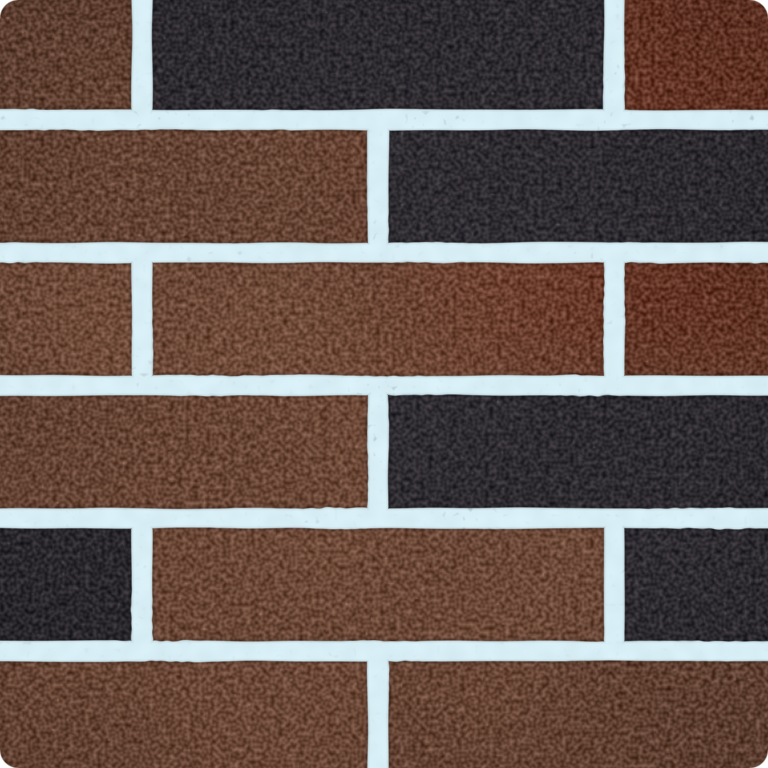
This texture is drawn by a WebGL 2 fragment shader. Its source:

```glsl
#version 300 es
precision highp float;
// Running-bond wall of long brown and charcoal bricks with pale mortar.
// A half-shifted grid gives the distance to the nearest joint; gradient
// noise adds the gritty brick faces, ragged joint edges and mortar wear.

uniform vec2 u_resolution;
out vec4 fragColor;

// Layout, in canvas units
const vec2  PITCH      = vec2(0.6146, 0.1729); // brick plus joint
const vec2  FIRST      = vec2(0.185, 0.1523);  // first joint centres
const vec2  HALF_JOINT = vec2(0.0138, 0.0132);
const float SOFTNESS   = 0.0013;
const float CORNER     = 0.024;

// Dark bricks of each course, bottom up: bit n marks column n
const int DARK_COLUMNS[6] = int[6](0, 5, 2, 0, 2, 2);

// Colours
const vec3 BROWN     = vec3(0.405, 0.272, 0.210);
const vec3 RUST      = vec3(0.390, 0.205, 0.145);
const vec3 CHARCOAL  = vec3(0.172, 0.162, 0.182);
const vec3 MORTAR    = vec3(0.845, 0.935, 0.965);
const vec3 WORN      = vec3(0.66, 0.73, 0.75);
const vec3 BACKDROP  = vec3(1.0);

// Surface
const float GRAIN_SCALE = 190.0;
const float GRAIN_DEPTH = 0.19;
const float EDGE_WOBBLE = 0.0022;

uint mixBits(uint n) {
    n = (n ^ (n >> 16)) * 0x7feb352du;
    n = (n ^ (n >> 15)) * 0x846ca68bu;
    return n ^ (n >> 16);
}

float hash(vec2 cell) {
    ivec2 c = ivec2(cell);
    return float(mixBits(uint(c.x) + mixBits(uint(c.y))) >> 8) / 16777216.0;
}

float cornerSlope(vec2 cell, vec2 offset) {
    float angle = 6.28319 * hash(cell);
    return dot(vec2(cos(angle), sin(angle)), offset);
}

float gradientNoise(vec2 p) {
    vec2 i = floor(p), f = p - i;
    vec2 w = f * f * f * (f * (f * 6.0 - 15.0) + 10.0);
    vec2 e = vec2(1.0, 0.0);
    float low  = mix(cornerSlope(i, f), cornerSlope(i + e, f - e), w.x);
    float high = mix(cornerSlope(i + e.yx, f - e.yx), cornerSlope(i + 1.0, f - 1.0), w.x);
    return mix(low, high, w.y);
}

// Distance to the nearest whole number
float toGridLine(float v) {
    return 0.5 - abs(fract(v) - 0.5);
}

vec3 brickColor(vec2 p, int row, int column) {
    bool dark = ((DARK_COLUMNS[clamp(row, 0, 5)] >> column) & 1) == 1;
    float tone = hash(vec2(column + 17, row + 5)) - 0.5;
    float cloud = gradientNoise(p * 5.0 + 31.0);

    // Brown reddens towards the upper right
    float rust = smoothstep(0.35, 0.9, p.x) * smoothstep(0.38, 0.62, p.y);
    vec3 base = dark ? CHARCOAL : mix(BROWN, RUST, rust);
    base *= 1.0 + 0.10 * tone + 0.06 * cloud;
    base *= 1.06 - 0.16 * dot(p - 0.5, p - 0.5) * 2.0;

    // Fine grit with scattered pale grains
    float grit = gradientNoise(p * GRAIN_SCALE)
               + 0.5 * gradientNoise(p * GRAIN_SCALE * 0.53 + 70.0);
    float pale = smoothstep(0.35, 0.7, gradientNoise(p * GRAIN_SCALE * 0.8 + 9.0));
    float depth = GRAIN_DEPTH * (dark ? 0.75 : 1.0);
    return base + (depth * grit + 0.09 * pale) * vec3(1.0, 0.9, 0.88);
}

vec3 mortarColor(vec2 p, float depthInJoint) {
    float patches = smoothstep(0.05, 0.5, gradientNoise(p * vec2(9.0, 16.0) + 4.0));
    float pits = smoothstep(0.25, 0.6, gradientNoise(p * 120.0 + 50.0));
    float rim = 1.0 - smoothstep(0.0, 0.004, depthInJoint);
    float wear = 0.35 * rim + pits * (0.10 + 0.45 * patches);
    return mix(MORTAR, WORN, wear) + 0.025 * gradientNoise(p * 45.0);
}

void main() {
    vec2 p = gl_FragCoord.xy / u_resolution;
    float blur = max(SOFTNESS, 0.75 / min(u_resolution.x, u_resolution.y));

    // Courses, with every second one shifted by half a brick
    float course = (p.y - FIRST.y) / PITCH.y;
    int row = int(floor(course)) + 1;
    float shift = (row & 1) == 0 ? 0.5 : 0.0;
    float along = (p.x - FIRST.x) / PITCH.x - shift;
    int column = int(floor(along)) + 1;

    // Signed distance: positive inside a brick, negative in a joint
    vec2 gap = vec2(toGridLine(along), toGridLine(course)) * PITCH - HALF_JOINT;
    float chips = smoothstep(0.0, 0.4, gradientNoise(p * 7.0 + 12.0));
    float wobble = gradientNoise(p * 11.0) + chips * gradientNoise(p * 75.0);
    float inside = min(gap.x, gap.y) + EDGE_WOBBLE * wobble;

    // Brick face, slightly shaded beside the joint
    vec3 brick = brickColor(p, row, column);
    brick *= 0.82 + 0.18 * smoothstep(0.0, 0.005, inside);
    vec3 color = mix(mortarColor(p, -inside), brick, smoothstep(-blur, blur, inside));

    // Rounded outer corners
    vec2 q = abs(p - 0.5) - 0.5 + CORNER;
    float outside = length(max(q, 0.0)) - CORNER;
    color = mix(color, BACKDROP, smoothstep(-blur, blur, outside) * step(0.0, min(q.x, q.y)));

    fragColor = vec4(clamp(color, 0.0, 1.0), 1.0);
}
```
